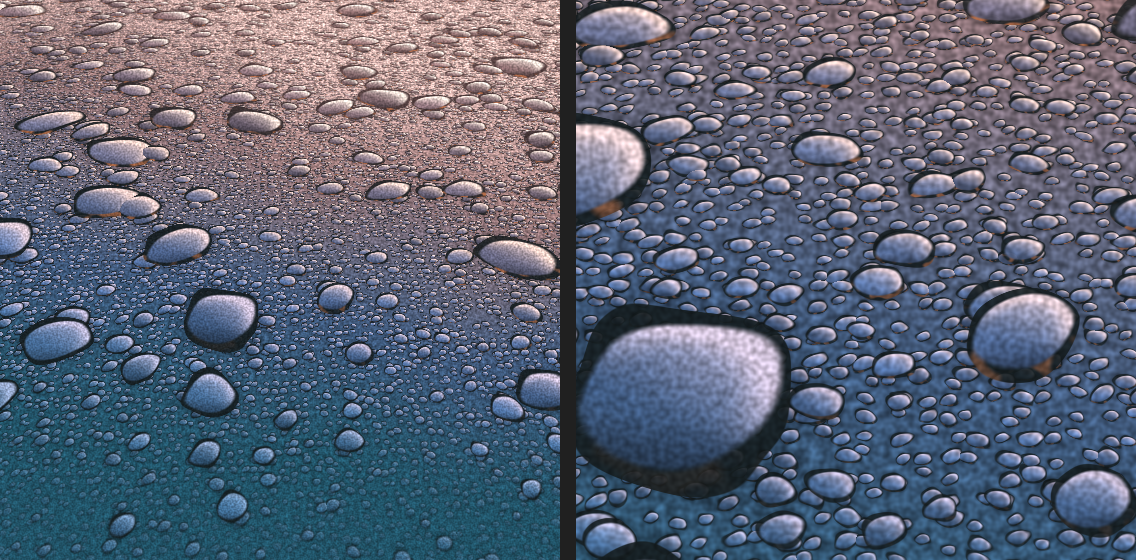
Left: the whole. Right: its middle third, enlarged.
This texture is drawn by a Shadertoy shader. Its source:

```glsl
const float HORIZON = 1.5;
const float TILT = 1.45;
const vec3 TEAL = vec3(0.13, 0.33, 0.41);
const vec3 SLATE = vec3(0.25, 0.35, 0.49);
const vec3 CLAY = vec3(0.62, 0.48, 0.48);
const vec3 ROSE = vec3(1.0, 0.84, 0.81);
const vec3 INK = vec3(0.08, 0.11, 0.12);
const vec3 UMBER = vec3(0.32, 0.23, 0.23);
const vec3 AMBER = vec3(0.80, 0.47, 0.30);

struct Drop {
    vec2 local;   // position inside the drop, about -1 to 1
    float radial; // 1 on the outline
    float size;   // radius on the plane
    float seed;
};

vec3 hash3(vec2 p) {
    vec3 q = fract(p.xyx * vec3(0.1031, 0.1030, 0.0973));
    q += dot(q, q.yxz + 33.33);
    return fract((q.xxy + q.yzz) * q.zyx);
}

float gradientDot(vec2 cell, vec2 offset) {
    float angle = 6.2832 * hash3(cell).x;
    return dot(vec2(cos(angle), sin(angle)), offset);
}

float gradientNoise(vec2 p) {
    vec2 i = floor(p), f = p - i;
    vec2 u = f * f * f * (f * (f * 6.0 - 15.0) + 10.0);
    float low = mix(gradientDot(i, f), gradientDot(i + vec2(1, 0), f - vec2(1, 0)), u.x);
    float high = mix(gradientDot(i + vec2(0, 1), f - vec2(0, 1)), gradientDot(i + 1.0, f - 1.0), u.x);
    return mix(low, high, u.y);
}

// Four colour stops from the cool foreground to the warm distance
vec3 ramp(float t, vec3 a, vec3 b, vec3 c, vec3 d) {
    vec3 col = mix(a, b, smoothstep(0.15, 0.52, t));
    col = mix(col, c, smoothstep(0.46, 0.78, t));
    return mix(col, d, smoothstep(0.70, 1.04, t));
}

// Closest drop of a jittered grid; share and size vary with distance
Drop nearestDrop(vec2 plane, float cell, vec2 share, vec2 sizes, float nearScale, float wobble) {
    Drop best = Drop(vec2(0), 9.0, 1.0, 0.0);
    vec2 p = plane / cell;
    for (int j = -1; j <= 1; j++)
    for (int i = -1; i <= 1; i++) {
        vec2 id = floor(p) + vec2(i, j);
        vec3 place = hash3(id + cell * 977.0 + 40.0);
        vec3 form = hash3(id + cell * 613.0 + 171.0);
        float far = smoothstep(0.95, 2.2, id.y * cell);
        if (place.z > mix(share.x, share.y, far)) continue;
        float size = mix(sizes.x, sizes.y, form.x * form.x);
        size *= mix(nearScale, 1.0, smoothstep(0.95, 1.35, id.y * cell));
        vec2 center = id + 0.5 + (place.xy - 0.5) * (1.15 - 1.4 * size);
        vec2 q = (p - center) / size;
        q.y += (form.y - 0.5) * wobble * 1.4 * q.x;
        q.x *= mix(1.0, 0.76, form.z * smoothstep(1.0, 1.7, id.y * cell));
        float r = length(q) * (1.0 + wobble * gradientNoise(q * 0.8 + id * 7.3));
        if (r < best.radial) best = Drop(q, r, size * cell, form.z);
    }
    return best;
}

// Dark meniscus, domed cap lit from the upper right, amber glints below
vec3 paintDrop(vec3 ground, Drop drop, float warmth, float blur, float rim, float opacity) {
    float soft = blur / drop.size;
    vec2 q = drop.local;
    float body = smoothstep(1.0 + soft, 1.0 - soft, drop.radial);
    float shadow = smoothstep(1.25 + soft, 0.95, drop.radial) * 0.3;
    float upperLeft = max(0.0, dot(q, vec2(-0.5, 0.85)));
    float lower = max(0.0, dot(q, vec2(0.35, -0.9)));
    float thickness = rim * (0.25 + 1.1 * upperLeft * upperLeft + 0.9 * lower * lower);
    float inner = drop.radial + thickness;
    float cap = smoothstep(1.02 + soft, 0.93 - soft, inner);

    vec3 core = ramp(warmth, vec3(0.24, 0.41, 0.56), vec3(0.32, 0.44, 0.64),
                     vec3(0.46, 0.42, 0.50), vec3(0.60, 0.46, 0.46));
    vec3 light = ramp(warmth + 0.08, vec3(0.50, 0.64, 0.80), vec3(0.80, 0.76, 0.88),
                      vec3(1.0, 0.86, 0.82), vec3(1.0, 0.94, 0.90));
    float toLight = dot(q, vec2(0.45, 0.75));
    float glow = smoothstep(-0.45, 0.9, toLight) * 0.75;
    glow += smoothstep(0.5, 0.95, inner) * smoothstep(-0.35, 0.5, toLight) * 0.5;
    vec3 lit = mix(core * (0.8 + 0.3 * drop.seed), light, min(glow, 1.0));
    lit *= 1.0 - 0.35 * smoothstep(0.2, 0.95, -q.y);

    float glint = smoothstep(0.0, 0.3, gradientNoise(q * 2.2 + drop.seed * 61.0));
    glint *= smoothstep(0.1, -0.6, q.y) * smoothstep(0.3, 0.7, warmth);
    vec3 edge = mix(INK, UMBER, smoothstep(0.6, 1.0, warmth));
    edge = mix(mix(edge, ground, 0.08), AMBER, glint * 0.75);
    vec3 col = mix(ground, ground * 0.45, shadow * opacity);
    return mix(col, mix(edge, lit, cap), body * opacity);
}

void mainImage(out vec4 fragColor, in vec2 fragCoord) {
    vec2 uv = fragCoord / iResolution.xy;

    // Receding plane and depth of field
    float depth = HORIZON - uv.y;
    vec2 plane = vec2((uv.x - 0.5) / depth, TILT / depth);
    float defocus = smoothstep(0.14, 0.58, abs(uv.y - 0.56));
    float blur = mix(0.0005, 0.0027, defocus) / depth;
    float warmth = uv.y + 0.22 * (uv.x - 0.42) + 0.10 * gradientNoise(uv * 3.0);

    // Wet ground with fine relief
    vec3 col = ramp(warmth, TEAL, SLATE, CLAY, ROSE);
    col *= 1.0 + 0.4 * gradientNoise(plane * vec2(150.0, 130.0)) * (1.0 - 0.4 * defocus);

    // Fine dew up to large beads
    float dew = mix(0.9, 0.28, defocus);
    Drop tiny = nearestDrop(plane, 0.0145, vec2(0.92, 0.92), vec2(0.28, 0.5), 0.9, 0.4);
    col = paintDrop(col, tiny, warmth, blur, 0.34, dew);
    Drop small = nearestDrop(plane, 0.031, vec2(0.36, 0.6), vec2(0.22, 0.42), 0.85, 0.3);
    col = paintDrop(col, small, warmth, blur, 0.30, mix(0.95, 0.6, defocus));
    Drop medium = nearestDrop(plane, 0.073, vec2(0.32, 0.52), vec2(0.20, 0.42), 0.72, 0.3);
    col = paintDrop(col, medium, warmth, blur, 0.26, 0.97);
    Drop large = nearestDrop(plane, 0.16, vec2(0.5, 0.56), vec2(0.21, 0.43), 0.66, 0.42);
    col = paintDrop(col, large, warmth, blur, 0.25, 1.0);

    // Sparkling surface grain
    float grain = gradientNoise(uv * 290.0) + 0.5 * gradientNoise(uv * 170.0 + 9.0);
    col *= 1.0 + 0.34 * grain;
    fragColor = vec4(clamp(col, 0.0, 1.0), 1.0);
}
```
